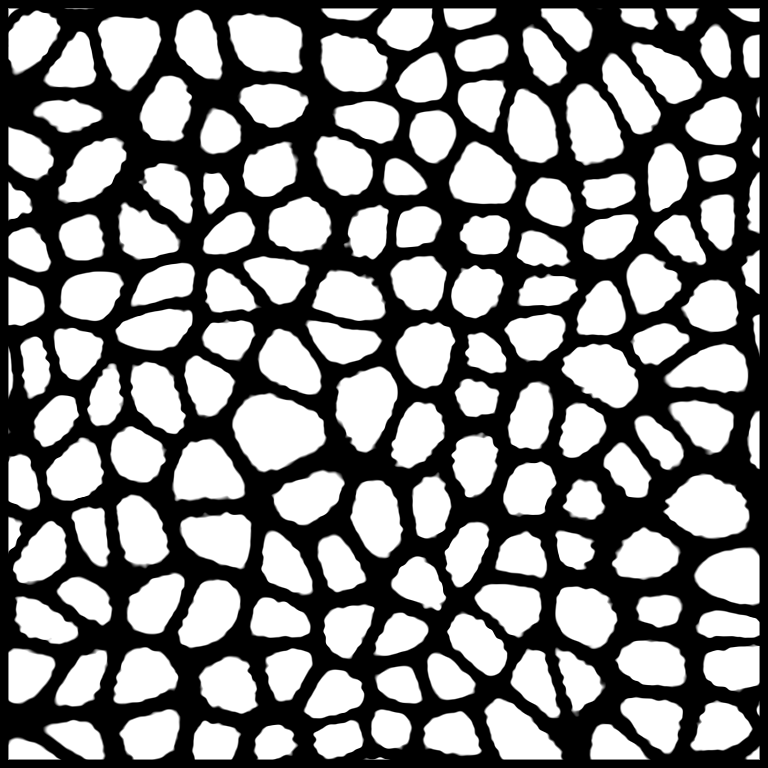
Give the GLSL for this pattern, as a WebGL 2 fragment shader.

```glsl
#version 300 es
precision highp float;

uniform vec2 u_resolution;
out vec4 fragColor;

// Integer hash: lattice point to two values in 0..1
vec2 hash2(vec2 cell) {
    uvec2 v = uvec2(ivec2(cell) + 4096) * 1664525u + 1013904223u;
    v.x += v.y * 1664525u;
    v.y += v.x * 1664525u;
    v ^= v >> 16u;
    v.x += v.y * 1664525u;
    v.y += v.x * 1664525u;
    v ^= v >> 16u;
    return vec2(v & 65535u) / 65535.0;
}

// Two independent channels of value noise
vec2 noise2(vec2 p) {
    vec2 i = floor(p), f = fract(p);
    f = f * f * (3.0 - 2.0 * f);
    vec2 low = mix(hash2(i), hash2(i + vec2(1, 0)), f.x);
    vec2 high = mix(hash2(i + vec2(0, 1)), hash2(i + vec2(1, 1)), f.x);
    return mix(low, high, f.y);
}

vec2 seedPoint(vec2 cell) {
    return cell + 0.5 + 0.84 * (hash2(cell) - 0.5);
}

// Distance to the cell wall, with corners rounded by a smooth minimum
float wallDistance(vec2 p) {
    vec2 home = floor(p), nearest = home, seed = home;
    float best = 1e5;
    for (int y = -2; y <= 2; y++)
    for (int x = -2; x <= 2; x++) {
        vec2 cell = home + vec2(x, y);
        vec2 s = seedPoint(cell);
        float d = dot(s - p, s - p);
        if (d < best) {
            best = d;
            nearest = cell;
            seed = s;
        }
    }
    float sum = 0.0;
    for (int y = -2; y <= 2; y++)
    for (int x = -2; x <= 2; x++) {
        if (x == 0 && y == 0) continue;
        vec2 other = seedPoint(nearest + vec2(x, y));
        float d = dot(0.5 * (seed + other) - p, normalize(other - seed));
        sum += exp(-10.5 * d);
    }
    return -log(sum) / 10.5;
}

void main() {
    vec2 uv = gl_FragCoord.xy / u_resolution;

    // Broad warp varies grain size, finer warp bends the walls
    vec2 p = uv * 12.3;
    p += 0.9 * (noise2(uv * 4.0 + 7.0) - 0.5);
    p += 0.24 * (noise2(uv * 13.0 + 31.0) - 0.5);

    // Ragged teeth, stronger on some stretches of wall
    float teeth = noise2(uv * vec2(105.0, 135.0)).x - 0.5;
    float raggedness = mix(0.02, 0.085, noise2(uv * 17.0 + 50.0).y);
    float wallWidth = 0.07 + 0.05 * noise2(uv * 6.0 + 90.0).x;
    float inside = wallDistance(p) - wallWidth + raggedness * teeth;

    float soft = max(0.0014, 0.75 / u_resolution.y);
    float grain = smoothstep(-soft, soft, inside / 12.3);

    // Solid frame
    vec2 border = min(uv, 1.0 - uv);
    float frame = smoothstep(-0.001, 0.001, min(border.x, border.y) - 0.011);

    fragColor = vec4(vec3(grain * frame), 1.0);
}
```
